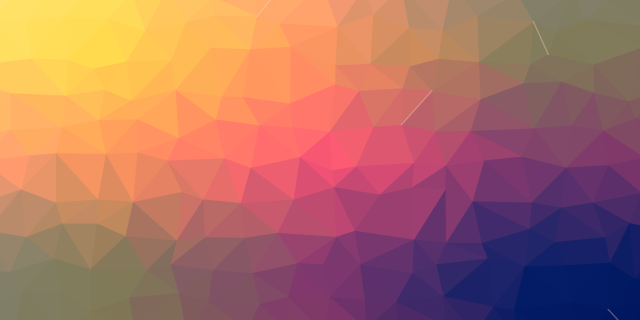
Write a WebGL 1 fragment shader that draws this background.

```glsl
precision highp float;
// Low-poly mesh of flat triangles, fading from yellow through pink to navy.
uniform vec2 u_resolution;

const vec2 CANVAS = vec2(2.0, 1.0);
const vec2 CELLS = vec2(8.3, 9.2);   // mesh cells per canvas unit
const float JITTER = 0.34;           // below 0.35 keeps every quad convex
const float COLOR_SPREAD = 0.055;

vec2 hash2(vec2 p) {
  vec3 q = fract(vec3(p.xyx) * vec3(0.1031, 0.1030, 0.0973));
  q += dot(q, q.yzx + 33.33);
  return fract((q.xx + q.yz) * q.zy);
}

// Mesh corner, moved within a disk around its lattice point
vec2 corner(vec2 id) {
  vec2 h = hash2(id + 17.0);
  float angle = 6.28318 * h.x;
  vec2 offset = JITTER * sqrt(h.y) * vec2(cos(angle), sin(angle));
  return (id + offset - 0.48) / CELLS;
}

// Signed distance to a line, positive on its left
float lineSide(vec2 p, vec2 a, vec2 b) {
  vec2 e = normalize(b - a);
  return e.x * (p.y - a.y) - e.y * (p.x - a.x);
}

float segmentDistance(vec2 p, vec2 a, vec2 b) {
  vec2 e = b - a;
  return length(p - a - e * clamp(dot(p - a, e) / dot(e, e), 0.0, 1.0));
}

// Colour stops shared by both axes
vec3 ramp(float t) {
  vec3 cream = vec3(1.00, 0.89, 0.43);
  vec3 yellow = vec3(1.00, 0.85, 0.29);
  vec3 pink = vec3(1.00, 0.33, 0.46);
  vec3 navy = vec3(0.02, 0.12, 0.41);
  vec3 deep = vec3(0.00, 0.09, 0.37);
  vec3 c = mix(cream, yellow, clamp(t / 0.17, 0.0, 1.0));
  c = mix(c, pink, clamp((t - 0.17) / 0.33, 0.0, 1.0));
  c = mix(c, navy, clamp((t - 0.50) / 0.33, 0.0, 1.0));
  return mix(c, deep, clamp((t - 0.83) / 0.17, 0.0, 1.0));
}

// Average of a left-to-right ramp and a top-to-bottom ramp
vec3 meshColor(vec2 p) {
  vec2 t = p / CANVAS;
  return 0.5 * (ramp(t.x) + ramp(1.0 - t.y));
}

// Flat counter-clockwise triangle: weighted colour, coverage in alpha
vec4 triangle(vec2 p, vec2 a, vec2 b, vec2 c, vec2 seed, float pixel) {
  float d = min(lineSide(p, a, b), min(lineSide(p, b, c), lineSide(p, c, a)));
  float coverage = clamp(d / pixel + 0.5, 0.0, 1.0);
  vec2 shift = (hash2(seed) - 0.5) * COLOR_SPREAD * CANVAS;
  vec3 color = meshColor((a + b + c) / 3.0 + shift);
  return vec4(color, 1.0) * coverage;
}

void main() {
  vec2 p = gl_FragCoord.xy / u_resolution * CANVAS;
  float pixel = 1.0 / u_resolution.y;
  vec2 home = floor(p * CELLS + 0.48);
  vec4 sum = vec4(0.0);
  float seam = 0.0;

  // Triangles of the nearby quads
  for (int y = -1; y <= 1; y++) {
    for (int x = -1; x <= 1; x++) {
      vec2 id = home + vec2(float(x), float(y));
      vec2 a = corner(id);
      vec2 b = corner(id + vec2(1.0, 0.0));
      vec2 c = corner(id + vec2(1.0, 1.0));
      vec2 d = corner(id + vec2(0.0, 1.0));

      // Rotate the corners so that a-c is the shorter diagonal
      if (distance(b, d) < distance(a, c)) {
        vec2 first = a;
        a = b;
        b = c;
        c = d;
        d = first;
      }
      sum += triangle(p, a, b, c, id + 51.3, pixel);
      sum += triangle(p, a, c, d, id + 83.7, pixel);

      // Rare pale hairline along the diagonal
      float rare = step(0.98, hash2(id + 7.1).x);
      float hairline = 1.0 - smoothstep(0.0008, 0.0008 + pixel, segmentDistance(p, a, c));
      seam = max(seam, rare * hairline);
    }
  }

  vec3 color = sum.rgb / max(sum.a, 0.001);
  color = mix(color, vec3(1.0, 0.85, 0.75), 0.3 * seam);
  gl_FragColor = vec4(color, 1.0);
}
```
